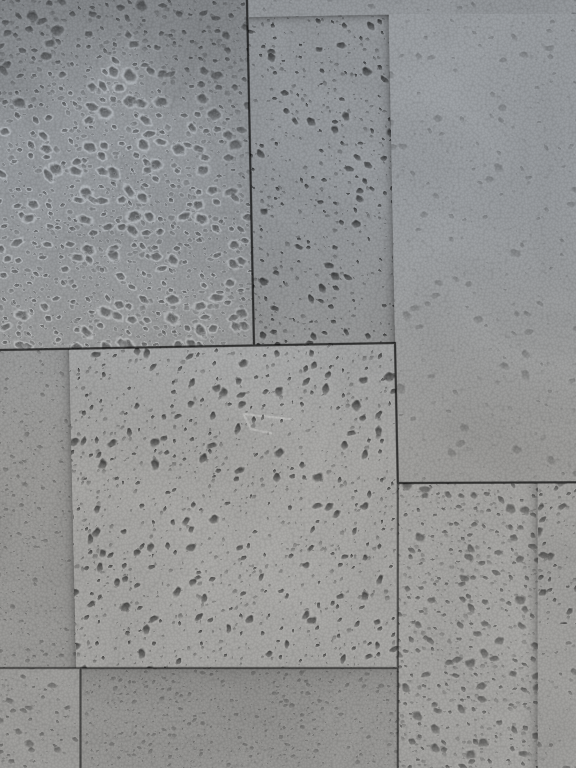
This texture is drawn by a WebGL 1 fragment shader. Its source:

```glsl
precision highp float;
// Wall of pale volcanic stone slabs: slightly slanted joints select a slab,
// cellular pits of slab-specific size and tilt mark its surface, and layered
// sines add stains. Space: x 0..0.75, y 0..1 running downwards.
uniform vec2 u_resolution;

#define GRAIN_CELL 0.0036
#define GRAIN_GAIN 0.07
#define STAIN_GAIN 0.022
#define PIT_GAIN 0.34
#define FINE_GAIN 0.16
#define BLOOM_GAIN 0.15
#define JOINT_WIDTH 0.0013
#define COOL vec3(0.975, 1.0, 1.025)
#define WARM vec3(1.004, 1.0, 0.985)

struct Slab { float tone, cell, density, tilt, depth; };

vec2 hash2(vec2 p) {
  vec3 q = fract(p.xyx * vec3(0.1031, 0.103, 0.0973));
  q += dot(q, q.yzx + 33.33);
  return fract((q.xx + q.yz) * q.zy);
}

// Warped sines, about -1..1
float stains(vec2 p) {
  float sum = 0.0, gain = 0.5;
  for (int i = 0; i < 5; i++) {
    p = mat2(0.8, 0.6, -0.6, 0.8) * p * 1.75 + 1.7;
    p += 0.7 * sin(p.yx * 1.3);
    sum += gain * sin(p.x) * cos(p.y);
    gain *= 0.68;
  }
  return sum;
}

// Distance to the nearest scattered point
float grain(vec2 p) {
  float nearest = 2.0;
  for (int i = 0; i < 9; i++) {
    vec2 c = floor(p) + vec2(mod(float(i), 3.0), floor((float(i) + 0.5) / 3.0)) - 1.0;
    nearest = min(nearest, length(c + hash2(c) - p));
  }
  return nearest;
}

// Tilted ragged hollows: x = shaded depth, y = rim
vec2 pits(vec2 p, float density, float tilt) {
  vec2 result = vec2(0.0);
  for (int i = 0; i < 9; i++) {
    vec2 c = floor(p) + vec2(mod(float(i), 3.0), floor((float(i) + 0.5) / 3.0)) - 1.0;
    vec2 h = hash2(c), k = hash2(c + 37.0), m = hash2(c + 91.0);
    vec2 d = p - c - 0.15 - 0.7 * h;
    float a = tilt + (k.x - 0.5) * 1.5, r = mix(0.17, 0.48, k.y * k.y);
    vec2 e = vec2(cos(a) * d.x + sin(a) * d.y, cos(a) * d.y - sin(a) * d.x);
    e /= r * vec2(1.0, mix(0.48, 0.85, m.y));
    float rim = length(e) + 0.13 * sin(e.x * 4.0 + h.x * 6.0) * sin(e.y * 3.0 + h.y * 6.0);
    float shade = clamp(0.75 - 0.45 * d.y / r, 0.25, 1.2) * (1.0 - smoothstep(0.6, 1.15, rim));
    result = max(result, step(m.x, density) * vec2(shade, exp(-14.0 * (rim - 1.2) * (rim - 1.2))));
  }
  return result;
}

float stroke(vec2 p, vec2 a, vec2 b, float w) {
  vec2 v = b - a;
  float d = length(p - a - v * clamp(dot(p - a, v) / dot(v, v), 0.0, 1.0));
  return 1.0 - smoothstep(0.3 * w, 1.9 * w, d);
}

// Soft shadow below a rightward edge, or left of a downward one
float ledge(vec2 p, vec2 a, vec2 b, float w) {
  vec2 v = normalize(b - a), q = p - a;
  float side = v.x * q.y - v.y * q.x, along = dot(q, v);
  return smoothstep(-0.001, 0.001, side) * exp(-max(side, 0.0) / w)
       * step(0.0, along) * step(along, length(b - a));
}

Slab slabAt(vec2 p) {
  float xa = 0.3216 + 0.0202 * p.y, xc = min(0.505 + 0.0205 * p.y, 0.518);
  if (p.x > xa && p.y < (p.x < xc ? 0.0225 : 0.018)) return Slab(0.575, 0.014, 0.12, 0.2, 0.3);
  if (p.x > xc) {
    if (p.y < 0.629) return Slab(0.594, 0.016, 0.2, 0.3, 0.32);
    if (p.x < 0.7) return Slab(0.624, 0.0165, 0.72, 0.35, 0.75);
    if (p.y < 0.8125) return Slab(0.61, 0.016, 0.55, -0.7, 0.85);
    return Slab(0.6, 0.015, 0.18, 0.2, 0.5);
  }
  if (p.y < 0.4557 - 0.0177 * p.x) {
    if (p.x < xa) return Slab(0.545, 0.0185, 0.85, 0.3, 0.62);
    return Slab(0.57, 0.0155, 0.42, 0.6, 0.95);
  }
  if (p.y > 0.8698) {
    if (p.x < 0.1048) return Slab(0.59, 0.014, 0.35, 0.1, 0.55);
    return Slab(0.562, 0.009, 0.4, -0.3, 0.38);
  }
  if (p.x < 0.0796 + 0.0223 * p.y) return Slab(0.572, 0.009, 0.3, 0.2, 0.4);
  return Slab(0.632, 0.0165, 0.46, -0.95, 1.0);
}

void main() {
  vec2 uv = gl_FragCoord.xy / u_resolution, p = vec2(0.75 * uv.x, 1.0 - uv.y);
  Slab s = slabAt(p);
  float stain = stains(p * 7.0 + s.tone * 80.0);
  float light = s.tone + STAIN_GAIN * stain + GRAIN_GAIN * (0.45 - grain(p / GRAIN_CELL));
  // Pits, with pale mineral bloom on the upper left slab
  vec2 big = pits(p / s.cell + s.tone * 50.0, s.density, s.tilt);
  vec2 fine = pits(p / (0.52 * s.cell) + s.tone * 90.0, 0.7 * s.density, s.tilt);
  float corner = step(s.tone, 0.55), bloom = corner * smoothstep(0.04, 0.17, p.y + 0.06 * stain)
    * (1.0 - smoothstep(0.16, 0.34, p.x - 0.25 * p.y + 0.05 * stain));
  light += 0.02 * s.depth * big.y + bloom * BLOOM_GAIN * (0.25 + 0.6 * max(big.y, 0.6 * fine.y));
  light -= s.depth * (PIT_GAIN * big.x + FINE_GAIN * fine.x * (1.0 - big.x));
  light -= 0.04 * corner * (1.0 - smoothstep(0.0, 0.18, p.y));
  // Pale scuffs
  vec2 bend = vec2(0.327, 0.559), tip = vec2(0.317, 0.539);
  float scuff = max(stroke(p, tip, bend, JOINT_WIDTH), stroke(p, bend, vec2(0.353, 0.564), JOINT_WIDTH));
  light += 0.08 * max(scuff, stroke(p, tip, vec2(0.38, 0.546), JOINT_WIDTH));
  // Raised edges and narrow joints
  vec2 c = vec2(0.506, 0.019), d = vec2(0.5143, 0.4466), e = vec2(0.518, 0.629), f = vec2(0.7, 0.629);
  float shadow = 0.32 * ledge(p, vec2(0.324, 0.0225), c, 0.004) + 0.28 * ledge(p, c, d, 0.005)
    + 0.25 * ledge(p, vec2(0.0898, 0.454), vec2(0.099, 0.8698), 0.005)
    + 0.26 * ledge(p, f, vec2(0.7, 1.0), 0.006)
    + 0.13 * ledge(p, vec2(0.1048, 0.8698), vec2(0.518, 0.8698), 0.016);
  float gap = max(stroke(p, vec2(0.3216, 0.0), vec2(0.3307, 0.45), JOINT_WIDTH), stroke(p, d, e, JOINT_WIDTH));
  gap = max(gap, stroke(p, vec2(0.0, 0.4557), d, JOINT_WIDTH));
  gap = max(gap, stroke(p, e, vec2(0.75, 0.628), JOINT_WIDTH));
  gap = max(gap, 0.75 * stroke(p, e, vec2(0.518, 1.0), JOINT_WIDTH));
  gap = max(gap, 0.7 * stroke(p, vec2(0.0, 0.8698), vec2(0.518, 0.8698), JOINT_WIDTH));
  gap = max(gap, 0.75 * stroke(p, vec2(0.1048, 0.8698), vec2(0.1048, 1.0), JOINT_WIDTH));
  light *= (1.0 - shadow) * (1.0 - 0.68 * gap);
  gl_FragColor = vec4(clamp(light * mix(COOL, WARM, smoothstep(0.2, 0.65, p.y)), 0.0, 1.0), 1.0);
}
```
